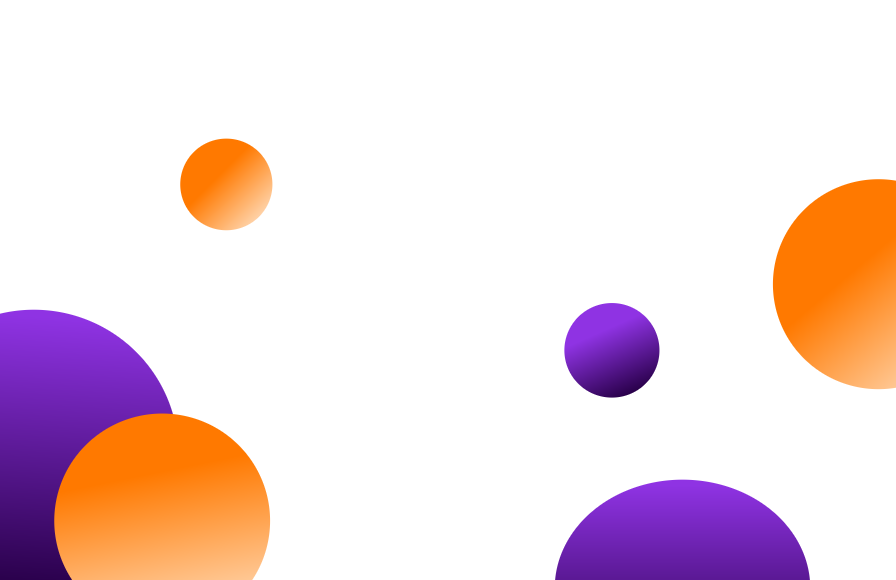
Reproduce this background procedurally as a Shadertoy shader.

```glsl
// Flat white backdrop with scattered orange and purple discs.
// Each disc is an antialiased ellipse distance filled with a linear gradient
// that runs along its own direction, and discs are layered back to front.

const vec3 WHITE = vec3(1.0);
const vec3 ORANGE = vec3(1.0, 0.475, 0.0);
const vec3 PEACH = vec3(1.0, 0.82, 0.65);
const vec3 VIOLET = vec3(0.56, 0.20, 0.89);
const vec3 INDIGO = vec3(0.16, 0.0, 0.29);
const float ASPECT = 1.536;

// Approximate signed distance to an axis-aligned ellipse, exact for circles.
float ellipseDistance(vec2 offset, vec2 radii) {
    float scaled = length(offset / radii);
    float slope = length(offset / (radii * radii));
    return scaled * (scaled - 1.0) / max(slope, 1e-4);
}

// Lays one gradient disc over the base colour.
// span holds the gradient start and end, in radii from the centre.
vec3 paintDisc(vec3 base, vec2 p, vec2 center, vec2 radii, vec2 direction,
               vec2 span, vec3 nearColor, vec3 farColor) {
    vec2 offset = p - center;
    float along = dot(offset / radii, normalize(direction));
    float blend = clamp((along - span.x) / (span.y - span.x), 0.0, 1.0);
    float pixel = 1.0 / iResolution.y;
    float coverage = clamp(0.5 - ellipseDistance(offset, radii) / pixel, 0.0, 1.0);
    return mix(base, mix(nearColor, farColor, blend), coverage);
}

void mainImage(out vec4 fragColor, in vec2 fragCoord) {
    // Height is one unit, the width spans ASPECT units.
    vec2 p = fragCoord / iResolution.xy * vec2(ASPECT, 1.0);
    vec3 color = WHITE;

    // Purple discs: lower left, centre right, bottom edge
    color = paintDisc(color, p, vec2(0.058, 0.218), vec2(0.248),
                      vec2(-0.06, -1.0), vec2(-0.95, 0.92), VIOLET, INDIGO);
    color = paintDisc(color, p, vec2(1.049, 0.396), vec2(0.0815),
                      vec2(0.4, -0.9), vec2(-0.45, 1.0), VIOLET, INDIGO);
    color = paintDisc(color, p, vec2(1.170, -0.014), vec2(0.219, 0.187),
                      vec2(0.0, -1.0), vec2(-0.95, 0.75), VIOLET, INDIGO);

    // Orange discs: upper left, right edge, lower left front
    color = paintDisc(color, p, vec2(0.388, 0.682), vec2(0.079),
                      vec2(0.7, -0.7), vec2(-0.25, 1.0), ORANGE, PEACH);
    color = paintDisc(color, p, vec2(1.506, 0.510), vec2(0.181),
                      vec2(0.65, -0.76), vec2(-0.25, 1.0), ORANGE, PEACH);
    color = paintDisc(color, p, vec2(0.278, 0.102), vec2(0.185),
                      vec2(0.2, -0.98), vec2(-0.45, 0.85), ORANGE, PEACH);

    fragColor = vec4(color, 1.0);
}
```
